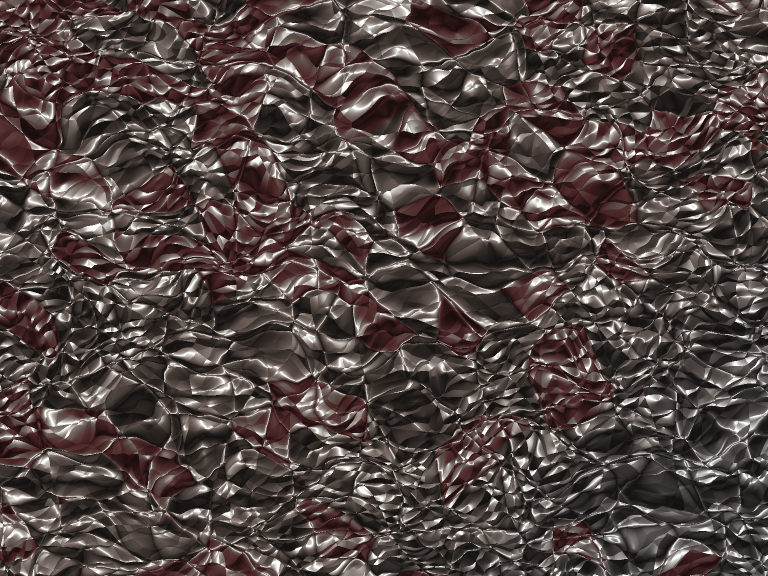
A Shadertoy shader for this texture:

```glsl
// Crumpled metal foil: three layers of stretched cellular folds give surface
// slopes, and the summed slope selects a brightness from a folded reflection
// ramp. Dark facets pick up a red room tint, the lower right a cool one.

const vec3 WARM_TINT = vec3(1.13, 0.98, 0.91);
const vec3 RED_TINT = vec3(1.65, 0.70, 0.74);
const vec3 COOL_TINT = vec3(0.98, 1.00, 1.02);
const vec3 GLINT_TINT = vec3(1.01, 1.00, 0.985);

vec2 hash2(vec2 cell) {
    vec3 q = fract(cell.xyx * vec3(0.1031, 0.1030, 0.0973));
    q += dot(q, q.yzx + 33.33);
    return fract((q.xx + q.yz) * q.zy);
}

mat2 rotation(float angle) {
    float c = cos(angle), s = sin(angle);
    return mat2(c, -s, s, c);
}

// Layered sines, roughly in the range -1 to 1
float waves(vec2 p) {
    return 0.5 * sin(p.x + 1.7 * sin(p.y * 0.8))
         + 0.3 * sin(p.y * 1.9 - p.x * 0.7 + 1.3)
         + 0.2 * sin(p.x * 3.1 + p.y * 2.3 + 4.0);
}

// Cellular fold: slope of the border distance (xy), that distance (z), cell id (w)
vec4 cellFold(vec2 p) {
    vec2 base = floor(p);
    vec2 nearest = vec2(1.0), second = vec2(1.0);
    float d1 = 9.0, d2 = 9.0, id = 0.0;
    for (int y = -1; y <= 1; y++) {
        for (int x = -1; x <= 1; x++) {
            vec2 cell = base + vec2(x, y);
            vec2 h = hash2(cell);
            vec2 away = p - cell - h;
            float d = length(away);
            if (d < d1) {
                d2 = d1; second = nearest;
                d1 = d; nearest = away;
                id = fract(h.x * 7.31 + h.y * 3.77);
            } else if (d < d2) {
                d2 = d; second = away;
            }
        }
    }
    vec2 slope = second / max(d2, 0.001) - nearest / max(d1, 0.04);
    return vec4(slope, d2 - d1, id);
}

// One layer of facets, stretched along a tilted direction
vec4 foldLayer(vec2 p, float scale, float angle, float stretch) {
    vec2 q = rotation(angle) * p * scale;
    return cellFold(q * vec2(1.0 / stretch, stretch) + scale * 3.0);
}

// Reflected brightness: long dark part, short bright peak
float reflection(float phase) {
    float t = abs(fract(phase) * 2.0 - 1.0);
    return 0.065 + 0.28 * t + 0.20 * pow(t, 4.0) + 0.56 * pow(t, 14.0);
}

vec3 foil(vec2 p) {
    // Bend the sheet so that creases are not straight
    vec2 bend = vec2(waves(p * 13.0), waves(p.yx * 15.0 + 5.0));
    vec2 q = p + 0.022 * bend;
    q += 0.004 * vec2(waves(q * 55.0 + 2.0), waves(q.yx * 61.0));

    // Fine wrinkles gather in patches and towards the lower right
    float lowerRight = smoothstep(0.35, 1.3, p.x - p.y);
    float wrinkled = smoothstep(-0.3, 0.6, waves(p * 7.0 + 1.0) + 0.6 * lowerRight);

    vec4 coarse = foldLayer(q, 6.5, 0.25, 1.25);
    vec4 middle = foldLayer(q, 12.0, -0.4, 1.25);
    vec4 fine = foldLayer(q, 27.0, 0.55, 1.3);

    // Sum of tilts, with a narrow rolled edge along each crease
    float phase = 0.24 * dot(coarse.xy, vec2(0.5, 0.87)) + 0.35 * coarse.w;
    phase += 0.20 * dot(middle.xy, vec2(-0.6, 0.8)) + 0.20 * middle.w;
    phase += mix(0.035, 0.17, wrinkled) * dot(fine.xy, vec2(0.3, 0.95));
    phase += 0.35 * exp(-coarse.z * 26.0) + 0.25 * exp(-middle.z * 18.0);
    phase += 0.05 * waves(q * 38.0);

    float light = reflection(phase);

    // Tints: red in some dark facets, strongest at the upper left
    float upperLeft = smoothstep(-0.7, 0.7, p.y - p.x * 0.7);
    float redShare = 0.12 + 0.40 * upperLeft;
    float red = step(middle.w, redShare) * (1.0 - smoothstep(0.16, 0.34, light));
    vec3 tint = mix(WARM_TINT, COOL_TINT, 0.6 * lowerRight);
    tint = mix(tint, RED_TINT, 0.8 * red);
    tint = mix(tint, GLINT_TINT, smoothstep(0.25, 0.85, light));
    return light * tint;
}

void mainImage(out vec4 fragColor, in vec2 fragCoord) {
    // Average four samples to smooth the crease edges
    vec3 sum = vec3(0.0);
    for (int y = 0; y < 2; y++) {
        for (int x = 0; x < 2; x++) {
            vec2 offset = (vec2(x, y) - 0.5) * 0.5;
            sum += foil((fragCoord + offset) / iResolution.y);
        }
    }
    fragColor = vec4(clamp(sum / 4.0, 0.0, 1.0), 1.0);
}
```
